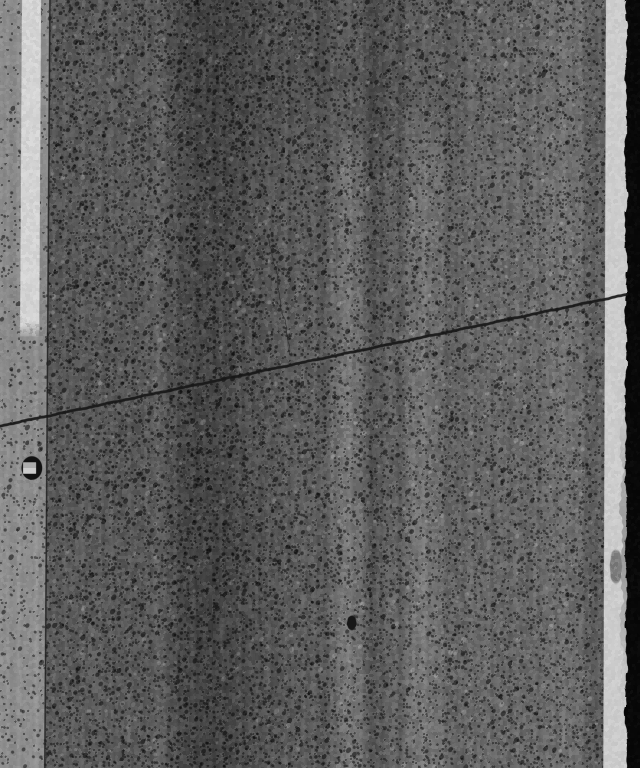
Write a Shadertoy shader that draws this texture.

```glsl
// Worn road lane seen from above: streaked asphalt with stone grain, a pale
// shoulder strip with a painted dash, an edge line, and a slanted joint.
// Streaks are gaussian bands plus layered sines; grain is cellular noise.

#define LANE_TONE 0.355
#define SHOULDER_TONE 0.55
#define PAINT_TONE 0.83
#define GAP_TONE 0.025
#define COARSE_CELLS 105.0
#define FINE_CELLS 235.0
#define GRAIN_AMOUNT 0.10
#define STREAK_AMOUNT 0.010
#define JOINT_WIDTH 0.0018
#define JOINT_START vec2(-0.01, 0.4432)
#define JOINT_END vec2(0.816, 0.6165)

vec2 hash2(vec2 p) {
    vec3 a = fract(p.xyx * vec3(0.1031, 0.1030, 0.0973));
    a += dot(a, a.yzx + 33.33);
    return fract((a.xx + a.yz) * a.zy);
}

// Nearest stone: distance to its centre and two random values.
vec3 stones(vec2 p) {
    vec2 cell = floor(p);
    vec3 nearest = vec3(9.0, 0.0, 0.0);
    for (int j = -1; j <= 1; j++)
    for (int i = -1; i <= 1; i++) {
        vec2 id = cell + vec2(i, j);
        vec2 offset = p - id - 0.15 - 0.7 * hash2(id);
        vec2 traits = hash2(id + 71.7);
        offset = mat2(0.8, 0.6, -0.6, 0.8) * offset;
        offset.x *= 0.75 + 0.6 * traits.y;
        float d = length(offset);
        if (d < nearest.x) nearest = vec3(d, traits);
    }
    return nearest;
}

// Antialiased coverage of a signed distance.
float fill(float d) {
    float soft = 0.75 / iResolution.y;
    return 1.0 - smoothstep(-soft, soft, d);
}

float box(vec2 p, vec2 halfSize) {
    vec2 d = abs(p) - halfSize;
    return length(max(d, 0.0)) + min(max(d.x, d.y), 0.0);
}

float segment(vec2 p, vec2 a, vec2 b) {
    vec2 ab = b - a;
    return length(p - a - ab * clamp(dot(p - a, ab) / dot(ab, ab), 0.0, 1.0));
}

float band(float x, float centre, float width) {
    float t = (x - centre) / width;
    return exp(-t * t);
}

float wobble(float t) {
    return 0.5 * sin(t * 61.0) + 0.3 * sin(t * 143.0 + 1.7) + 0.2 * sin(t * 397.0 + 0.6);
}

// Tyre-worn tone across the lane.
float laneTone(vec2 p) {
    float x = p.x + 0.002 * sin(p.y * 3.0);
    float tone = LANE_TONE + 0.055 * smoothstep(0.33, 0.47, x);
    tone += 0.045 * band(x, 0.208, 0.014) - 0.075 * band(x, 0.272, 0.055);
    tone += 0.065 * band(x, 0.455, 0.019) * smoothstep(0.84, 0.78, p.y);
    tone -= 0.035 * band(x, 0.421, 0.012) + 0.075 * band(x, 0.489, 0.014);
    tone -= 0.045 * band(x, 0.521, 0.010);
    tone += 0.055 * band(x, 0.551, 0.022) * smoothstep(0.9, 0.75, p.y);
    tone -= 0.025 * band(x, 0.592, 0.014);
    tone += 0.035 * band(x, 0.735, 0.028) - 0.045 * band(x, 0.775, 0.012);
    tone -= 0.045 * smoothstep(0.72, 0.92, p.y) * band(x, 0.46, 0.17);
    return tone;
}

void mainImage(out vec4 fragColor, in vec2 fragCoord) {
    vec2 p = fragCoord / iResolution.y;
    float seamX = mix(0.0583, 0.0650, p.y);
    float shoulder = fill(p.x - seamX);

    // Base tones with narrow lengthwise streaks
    float tone = mix(laneTone(p), SHOULDER_TONE, shoulder);
    tone += STREAK_AMOUNT * (sin(p.x * 310.0) + sin(p.x * 523.0 + 2.0) + 0.7 * sin(p.x * 831.0));
    tone += 0.012 * sin(p.y * 5.0 + 1.0) * sin(p.x * 13.0 + p.y * 3.0);

    // Grain, small pits, then larger stones that thin out to the right
    vec3 fine = stones(p * FINE_CELLS);
    vec3 coarse = stones(p * COARSE_CELLS + 19.0);
    tone += GRAIN_AMOUNT * (fine.z - 0.5) * (1.0 - 0.4 * shoulder);
    float pit = smoothstep(0.52, 0.25, fine.x) * step(fine.y, 0.27 - 0.14 * shoulder);
    tone *= 1.0 - 0.42 * pit;
    float leftness = 1.0 - smoothstep(0.30, 0.55, p.x);
    float share = mix(0.20, 0.38, leftness) - 0.25 * shoulder;
    float radius = mix(0.16, 0.42, coarse.z * coarse.z);
    float stone = smoothstep(radius + 0.12, radius - 0.10, coarse.x);
    tone *= 1.0 - 0.50 * stone * step(coarse.y, share);
    tone += 0.10 * stone * step(0.93, coarse.y) * (1.0 - shoulder);

    // Painted dash with a worn end
    float dashX = mix(0.0355, 0.0410, p.y);
    float dash = box(p - vec2(dashX, 0.86), vec2(0.0105, 0.296)) - 0.002;
    float wear = smoothstep(0.553, 0.585, p.y + 0.008 * (fine.z - 0.5));
    tone = mix(tone, PAINT_TONE + 0.06 * (fine.z - 0.5), fill(dash) * wear);

    // Edge line, its stained patch, and the dark verge with a ragged rim
    float lineX = mix(0.7855, 0.7890, p.y);
    tone = mix(tone, PAINT_TONE - 0.03 + 0.05 * (fine.z - 0.5), fill(lineX - p.x));
    vec2 stain = (p - vec2(0.802, 0.260)) / vec2(0.008, 0.021);
    float stainEdge = (length(stain) - 1.0 + 0.18 * wobble(p.y)) * 0.008;
    float rimStain = 0.809 - p.x + 0.004 * wobble(p.y * 1.3 + 2.0);
    tone = mix(tone, 0.50 + 0.1 * (fine.z - 0.5), fill(stainEdge));
    tone = mix(tone, 0.48, fill(rimStain) * 0.6 * band(p.y, 0.29, 0.13));
    float verge = 0.8150 + 0.0023 * wobble(p.y) + 0.002 * (coarse.z - 0.5);
    tone = mix(tone, GAP_TONE + 0.03 * fine.z * fine.z, fill(verge - p.x));

    // Lengthwise seam, slanted joint and short crack
    tone = mix(tone, 0.12, 0.85 * fill(abs(p.x - seamX) - 0.0010));
    vec2 q = p + vec2(0.0, 0.0006 * wobble(p.x * 2.0));
    float joint = segment(q, JOINT_START, JOINT_END) - JOINT_WIDTH;
    tone = mix(tone, 0.09, 0.92 * fill(joint));
    vec2 c = p + vec2(0.0022 * wobble(p.y * 1.4), 0.0);
    float crack = segment(c, vec2(0.350, 0.695), vec2(0.378, 0.538)) - 0.0006;
    tone = mix(tone, 0.14, 0.65 * fill(crack));

    // Raised marker in its dark ring, and one oil spot
    vec2 m = p - vec2(0.0415, 0.3906);
    tone = mix(tone, 0.07, fill(length(m * vec2(1.0, 0.88)) - 0.0135));
    tone = mix(tone, 0.80 - 0.12 * step(0.0, m.y), fill(box(m + vec2(0.003, 0.0), vec2(0.0075, 0.0065)) - 0.001));
    vec2 spot = (p - vec2(0.458, 0.189)) / vec2(0.0055, 0.0095);
    tone = mix(tone, 0.09, fill((length(spot) - 1.0 + 0.2 * wobble(p.y * 2.0)) * 0.0055));

    fragColor = vec4(vec3(clamp(tone, 0.0, 1.0)), 1.0);
}
```
